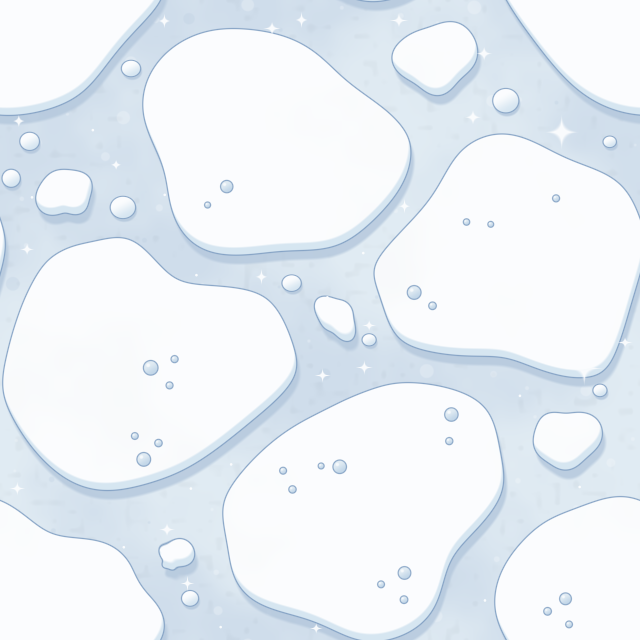
A Shadertoy shader for this pattern:

```glsl
const vec3 SNOW = vec3(0.985, 0.99, 0.995);
const vec3 RIM = vec3(0.84, 0.90, 0.945);
const vec3 OUTLINE = vec3(0.50, 0.62, 0.76);
const vec3 SHADOW = vec3(0.71, 0.785, 0.865);
const vec3 WATER_DARK = vec3(0.81, 0.865, 0.92);
const vec3 WATER_LIGHT = vec3(0.88, 0.922, 0.952);
const vec3 BUBBLE_DARK = vec3(0.76, 0.84, 0.91);
const vec2 SHADOW_SHIFT = vec2(0.005, -0.014);
const vec2 RIM_SHIFT = vec2(-0.003, 0.012);
const float LINE = 0.0009;      // half width of the outlines
const float GAP = 0.045;        // least channel between floes
const float ROUNDING = 0.04;
const float JITTER = 0.07;
const float SEED = 3.0;
const float TAU = 6.2831853;

vec3 hash3(vec2 cell, float seed) {
    vec3 h = fract((cell.xyx + seed * 7.31) * vec3(0.1031, 0.1030, 0.0973));
    h += dot(h, h.yxz + 33.33);
    return fract((h.xxy + h.yzz) * h.zyx);
}

// Value noise that wraps after n cells
float noise(vec2 p, float n) {
    vec2 i = floor(p * n), f = fract(p * n);
    f = f * f * (3.0 - 2.0 * f);
    vec2 a = mod(i, n), b = mod(i + 1.0, n);
    return mix(mix(hash3(a, n).x, hash3(vec2(b.x, a.y), n).x, f.x),
               mix(hash3(vec2(a.x, b.y), n).x, hash3(b, n).x, f.x), f.y);
}

float cover(float d, float soft) { return 1.0 - smoothstep(-soft, soft, d); }

// Five large floes on a tilted lattice, five small ones in its holes
float floes(vec2 p) {
    float nearest = 1e3, others = 0.0;
    for (int i = 0; i < 10; i++) {
        bool large = i < 5;
        float n = float(i);
        vec3 h = hash3(vec2(n, 3.0), SEED);
        vec2 centre = n * vec2(0.2, 0.4) + JITTER * (h.xy - 0.5);
        if (!large) centre += vec2(-0.1, 0.3);
        vec2 q = fract(p - centre + 0.5) - 0.5;
        float a = atan(q.y, q.x);
        float wobble = 0.13 * cos(2.0 * a + 2.4 * (h.x - 0.5))
                     + 0.09 * cos(3.0 * a + TAU * h.y)
                     + 0.05 * cos(4.0 * a + TAU * h.z)
                     + 0.03 * cos(5.0 * a + TAU * h.x);
        float r = large ? mix(0.185, 0.22, h.z) : mix(0.035, 0.07, h.z);
        float d = length(q) - r * (1.0 + wobble * (large ? 1.0 : 0.7));
        others += exp(-50.0 * max(d, nearest));
        nearest = min(d, nearest);
    }
    // Neighbours push back each other's shores
    float rival = -log(max(others, 1e-20)) / 50.0;
    float shore = 0.5 * (nearest - rival + GAP);
    float k = max(ROUNDING - abs(nearest - shore), 0.0) / ROUNDING;
    return max(nearest, shore) + 0.25 * k * k * ROUNDING;
}

// Outlined round body, lit from the upper left
vec3 ball(vec3 col, vec2 q, float r, vec3 lit, vec3 shade, float px) {
    float d = length(q) - r;
    float light = smoothstep(-0.9, 0.6, dot(q, vec2(-0.5, 0.86)) / r);
    col = mix(col, mix(shade, lit, light), cover(d, px));
    return mix(col, OUTLINE, 0.9 * cover(abs(d) - LINE, px));
}

// Jittered grid point of a cell, relative to p; the hash wraps
vec2 scatter(vec2 p, float n, vec2 offset, float seed, out vec3 h) {
    vec2 cell = floor(p * n) + offset;
    h = hash3(mod(cell, n), seed);
    return p - (cell + 0.1 + 0.8 * h.xy) / n;
}

void mainImage(out vec4 fragColor, in vec2 fragCoord) {
    vec2 p = fragCoord / iResolution.xy;
    float px = 0.8 / iResolution.y;
    vec3 h;

    // Mottled water with fine grain
    float cloud = 0.0, weight = 0.5;
    for (float n = 5.0; n < 50.0; n *= 2.0) {
        cloud += weight * noise(p, n);
        weight *= 0.5;
    }
    vec3 col = mix(WATER_DARK, WATER_LIGHT, smoothstep(0.22, 0.68, cloud));
    col -= 0.025 * smoothstep(0.72, 1.0, noise(p, 70.0));

    // Faint light and dark discs
    for (int i = 0; i < 9; i++) {
        vec2 q = scatter(p, 14.0, vec2(i % 3 - 1, i / 3 - 1), 11.0, h);
        float disc = cover(length(q) - mix(0.002, 0.011, h.z * h.z), 0.0015);
        col = mix(col, h.x < 0.25 ? SHADOW : SNOW, 0.25 * disc * step(0.3, h.y));
    }

    // Cast shadow, side rim, snow top and outline of the floes
    float d = floes(p);
    float e = 0.001;
    vec2 slope = vec2(floes(p + vec2(e, 0.0)), floes(p + vec2(0.0, e))) - d;
    d /= clamp(length(slope) / e, 0.6, 1.5);
    col = mix(col, SHADOW, 0.85 * cover(floes(p - SHADOW_SHIFT), 0.003));
    float top = cover(floes(p - RIM_SHIFT), 0.002);
    vec3 ice = mix(RIM, SNOW - 0.012 * smoothstep(0.5, 0.8, cloud), top);
    col = mix(col, ice, cover(d, px));
    col = mix(col, OUTLINE, 0.95 * cover(abs(d) - LINE, px));

    for (int i = 0; i < 9; i++) {
        vec2 offset = vec2(i % 3 - 1, i / 3 - 1);

        // Pebbles of ice in open water
        vec2 q = scatter(p, 8.0, offset, 5.0, h);
        float r = mix(0.010, 0.022, h.z * h.z);
        if (length(q) < 0.05 && floes(p - q) > r + 0.008) {
            q *= vec2(1.0, 1.0 + 0.25 * h.x);
            col = mix(col, SHADOW, 0.9 * cover(length(q - 0.4 * SHADOW_SHIFT) - r, 0.002));
            col = ball(col, q, r, SNOW, RIM, px);
        }

        // Groups of one larger and two smaller bubbles on the floes
        q = scatter(p, 6.0, offset, 8.0, h);
        for (int j = 0; j < 3; j++) {
            vec3 g = hash3(h.xy * 97.0, float(j));
            float turn = TAU * h.z + 1.1 * float(j);
            vec2 b = q - (j == 0 ? vec2(0.0) : mix(0.028, 0.042, g.x) * vec2(cos(turn), sin(turn)));
            float size = j == 0 ? mix(0.009, 0.0125, g.y) : mix(0.0045, 0.006, g.y);
            if (h.z > 0.3 && g.z > 0.3 && length(b) < 0.02 && floes(p - b) < -0.035) {
                col = ball(col, b, size, WATER_LIGHT, BUBBLE_DARK, px);
                col = mix(col, SNOW, 0.8 * cover(length(b - size * vec2(-0.35, 0.35)) - 0.25 * size, 0.0015));
            }
        }
    }

    // Four-pointed sparkles and specks
    for (int i = 0; i < 9; i++) {
        vec2 q = scatter(p, 9.0, vec2(i % 3 - 1, i / 3 - 1), 21.0, h);
        float reach = h.z > 0.92 ? 0.025 : mix(0.007, 0.014, h.z);
        vec2 s = sqrt(abs(q) / reach);
        float star = cover(s.x + s.y - 1.0, 0.2) * step(0.35, h.z);
        float speck = cover(length(q) - 0.002, 0.001) * step(h.z, 0.35);
        col = mix(col, SNOW, 0.95 * max(star, speck) * smoothstep(-0.02, -0.01, d));
    }
    fragColor = vec4(col, 1.0);
}
```
